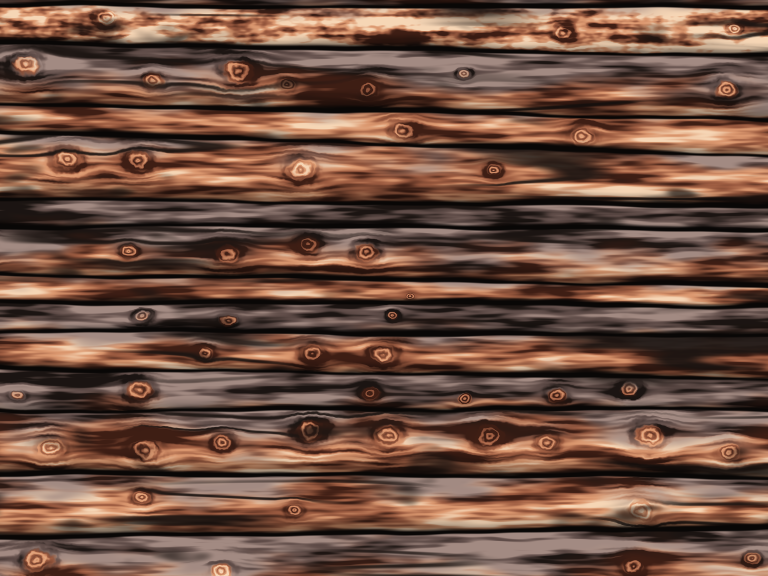
Give the GLSL for this texture, as a WebGL 2 fragment shader.

```glsl
#version 300 es
precision highp float;
// A wall of fourteen stacked weathered logs with grain, cracks, knots and dark gaps.
uniform vec2 u_resolution;
out vec4 fragColor;

#define LOGS 14
#define WOBBLE 0.009
#define GAP 0.011
#define GRAIN_CONTRAST 1.9
#define BLOTCH_CONTRAST 1.0
#define CRACK_WIDTH 0.075
#define KNOT_CELL 0.15
#define KNOT_SIZE 0.026

const vec3 CHAR  = vec3(0.10, 0.075, 0.065);
const vec3 SLATE = vec3(0.35, 0.28, 0.265);
const vec3 ASH   = vec3(0.60, 0.51, 0.48);
const vec3 EMBER = vec3(0.23, 0.11, 0.075);
const vec3 RUST  = vec3(0.58, 0.34, 0.24);
const vec3 AMBER = vec3(0.81, 0.56, 0.41);
const vec3 PALE  = vec3(0.91, 0.79, 0.67);

// Height of each seam at the left and right side, from the bottom up.
const vec2 SEAM[LOGS + 1] = vec2[](
  vec2(-.05, -.03), vec2(.066, .082), vec2(.175, .170), vec2(.285, .290),
  vec2(.359, .342), vec2(.422, .417), vec2(.476, .467), vec2(.524, .502),
  vec2(.606, .602), vec2(.655, .642), vec2(.769, .729), vec2(.818, .792),
  vec2(.924, .903), vec2(.988, .986), vec2(1.06, 1.05));

// Character of each log: paleness, greyness, share of cells with a knot.
const vec3 WOOD[LOGS] = vec3[](
  vec3(.65, .55, .5), vec3(.70, .30, .3), vec3(.45, .35, .9), vec3(.30, .75, .6),
  vec3(.45, .25, .4), vec3(.30, .85, .2), vec3(.40, .20, .1), vec3(.35, .50, .5),
  vec3(.15, .90, .2), vec3(.50, .22, .5), vec3(.60, .10, .3), vec3(.35, .55, .5),
  vec3(.95, .08, .2), vec3(.10, .80, .0));

vec2 hash2(vec2 p) {
  vec3 q = fract(p.xyx * vec3(.1031, .1030, .0973));
  q += dot(q, q.yzx + 33.33);
  return fract((q.xx + q.yz) * q.zy);
}

float corner(vec2 cell, vec2 offset, vec2 f) {
  return dot(hash2(cell + offset) * 2. - 1., f - offset);
}

float gradientNoise(vec2 p) {
  vec2 i = floor(p), f = p - i, s = f * f * f * (f * (f * 6. - 15.) + 10.);
  return mix(mix(corner(i, vec2(0, 0), f), corner(i, vec2(1, 0), f), s.x),
             mix(corner(i, vec2(0, 1), f), corner(i, vec2(1, 1), f), s.x), s.y);
}

float fbm(vec2 p) {
  float sum = 0., amp = .6;
  for (int i = 0; i < 3; i++) {
    sum += amp * gradientNoise(p);
    p = p * 2. + 17.3;
    amp *= .6;
  }
  return sum;
}

float seamHeight(int i, float x, float aspect) {
  float bend = gradientNoise(vec2(x * 3.2, float(i) * 7.7)) + .35 * gradientNoise(vec2(x * 11., float(i) * 3.3));
  return mix(SEAM[i].x, SEAM[i].y, x / aspect) + WOBBLE * bend;
}

void main() {
  vec2 p = gl_FragCoord.xy / u_resolution.y;
  float pixel = 1. / u_resolution.y, aspect = u_resolution.x / u_resolution.y;

  // Find the log that holds this point.
  int log = 0;
  float low = seamHeight(0, p.x, aspect), high = seamHeight(1, p.x, aspect);
  for (int i = 1; i < LOGS; i++) {
    if (p.y < high) break;
    log = i;
    low = high;
    high = seamHeight(i + 1, p.x, aspect);
  }
  float thickness = high - low, t = (p.y - low) / thickness, seed = float(log) * 13.7;
  vec3 wood = WOOD[log];

  // Knots push the grain aside and carry their own rings.
  vec2 g = p;
  float knot = 0., rings = 0., halo = 0.;
  for (int k = -1; k <= 1; k++) {
    float id = floor(p.x / KNOT_CELL) + float(k);
    vec2 place = hash2(vec2(id + 40., seed)), kind = hash2(vec2(id + 91., seed + 5.));
    if (kind.x > wood.z) continue;
    vec2 center = vec2((id + .2 + .6 * place.x) * KNOT_CELL, low + thickness * (.3 + .4 * place.y));
    float radius = min(KNOT_SIZE, thickness * .34) * (.45 + .55 * kind.y);
    float d = length((p - center) * vec2(.85, 1.15)) / radius + .55 * fbm(p * 45. + seed);
    float inside = 1. - smoothstep(.55, 1.05, d);
    g.y -= (p.y - center.y) * .8 * exp(-d * d * .4);
    rings += inside * sin(d * 13. + kind.x * 6.);
    halo += exp(-pow((d - 1.05) * 3.2, 2.)) * smoothstep(-.4, .5, place.y - .3 + center.y - p.y);
    knot = max(knot, inside);
  }

  // Layers of grain, blotches and splintered bark.
  float grain = fbm(vec2(g.x * 4.5, g.y * 48.) + seed);
  float fibre = gradientNoise(vec2(g.x * 24., g.y * 150.) + seed);
  float blotch = fbm(vec2(p.x * 4., g.y * 15.) + seed * 1.7);
  float bark = smoothstep(.7, .95, wood.x) * fbm(p * vec2(22., 50.));
  float tone = .28 + .5 * wood.x + GRAIN_CONTRAST * grain * (1. - .6 * knot) + .28 * fibre
             + BLOTCH_CONTRAST * blotch + 1.5 * bark + .25 * rings - .42 * halo;

  // Warm wood below, sun-greyed wood along the upper side.
  vec3 warm = mix(EMBER, RUST, smoothstep(.05, .48, tone));
  warm = mix(warm, AMBER, smoothstep(.42, .76, tone));
  warm = mix(warm, PALE, smoothstep(.72, 1.1, tone));
  vec3 grey = mix(mix(CHAR, SLATE, smoothstep(.0, .42, tone)), ASH, smoothstep(.38, .85, tone));
  float weathered = smoothstep(.3, .75, wood.y + .75 * (t - .45) + .9 * blotch - .5 * knot);
  vec3 color = mix(warm, grey, weathered);

  // Long cracks and scorched patches.
  float split = abs(gradientNoise(vec2(g.x * 1.4, g.y * 25.) + seed * 2.3));
  float crack = 1. - smoothstep(.015, CRACK_WIDTH + 10. * pixel, split);
  crack *= smoothstep(-.05, .25, gradientNoise(vec2(p.x * 2.2, p.y * 11.) + seed));
  float scorch = smoothstep(.12, .42, fbm(vec2(p.x * 5.5, p.y * 17.) + seed + 60.) + .16 * (.5 - t));
  color = mix(color, CHAR, max(.9 * crack, .72 * scorch));

  // Rounded shading, shadow under the log and a soft upper rim.
  color *= mix(.55, 1.06, smoothstep(.0, .38, t + .25 * grain));
  float gap = GAP * max(.25, .6 + 1.3 * gradientNoise(vec2(p.x * 2.7, seed)));
  float lit = smoothstep(gap * .45, gap + 1.5 * pixel, p.y - low + .006 * grain);
  lit *= smoothstep(0., .002 + pixel, high - p.y);
  fragColor = vec4(mix(CHAR * .35, color, lit), 1.);
}
```
